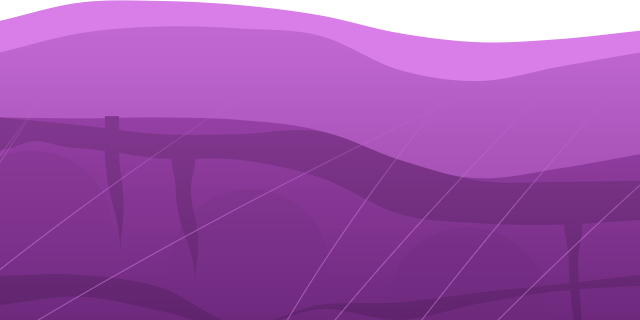
Reproduce this background procedurally as a WebGL 1 fragment shader.

```glsl
precision highp float;
uniform vec2 u_resolution;

// Colours
const vec3 SKY = vec3(1.0);
const vec3 RIDGE = vec3(0.85, 0.49, 0.91);
const vec3 SLOPE_LOW = vec3(0.655, 0.32, 0.715);
const vec3 SLOPE_HIGH = vec3(0.755, 0.405, 0.825);
const vec3 CAVE_LOW = vec3(0.43, 0.16, 0.49);
const vec3 CAVE_HIGH = vec3(0.585, 0.25, 0.645);
const vec3 STREAK = vec3(0.80, 0.46, 0.86);

// Shading strengths
const float BEAM_SHADE = 0.87;
const float ARCH_SHADE = 0.04;
const float STREAK_ALPHA = 0.62;
const float STREAK_HALF_WIDTH = 0.0016;

// Streaks: x at the floor, run per unit of height, and bow
const vec4 STEEP_FOOT = vec4(0.898, 1.047, 1.318, 1.557);
const vec4 STEEP_RUN = vec4(0.60, 0.84, 0.78, 1.00);
const vec4 STEEP_BOW = vec4(0.15, 0.11, 0.08, 0.12);
const vec4 LEFT_FOOT = vec4(-0.195, 0.12, -0.32, -0.37);
const vec4 LEFT_RUN = vec4(1.20, 1.68, 0.65, 0.72);
const vec4 LEFT_BOW = vec4(0.23, 0.30, 0.0, 0.0);

float pixel;

float cover(float d) {
  return clamp(d / pixel + 0.5, 0.0, 1.0);
}

// Cubic interpolation weights for four knots at once
vec4 weights(vec4 offset) {
  vec4 d = min(abs(offset), 2.0);
  vec4 inner = 1.0 + d * d * (1.5 * d - 2.5);
  vec4 outer = 2.0 + d * (-4.0 + d * (2.5 - 0.5 * d));
  return mix(inner, outer, step(1.0, d));
}

// Smooth height through nine evenly spaced knots over x = 0..2
float profile(float x, vec4 a, vec4 b, float last) {
  float t = x * 4.0;
  vec4 ends = vec4(2.0 * a.x - a.y, last, 2.0 * last - b.w, 0.0);
  return dot(a, weights(t - vec4(0.0, 1.0, 2.0, 3.0)))
       + dot(b, weights(t - vec4(4.0, 5.0, 6.0, 7.0)))
       + dot(ends, weights(t - vec4(-1.0, 8.0, 9.0, 11.0)));
}

// Hanging post that narrows and leans on its way down
float post(vec2 p, vec2 top, float len, float halfWidth, float neck, float lean) {
  float t = (top.y - p.y) / len;
  float centre = top.x + lean * smoothstep(0.25, 0.85, t);
  float taper = (1.0 - neck * smoothstep(0.0, 0.25, t)) * (1.0 - smoothstep(0.5, 1.0, t));
  return cover(halfWidth * taper - abs(p.x - centre)) * cover(top.y - p.y) * step(t, 1.0);
}

// Four bowed light lines
float streaks(vec2 p, vec4 foot, vec4 run, vec4 bow) {
  vec4 slope = run + 2.0 * bow * p.y;
  vec4 d = abs(p.x - foot - (run + bow * p.y) * p.y) / sqrt(1.0 + slope * slope);
  vec4 line = clamp((STREAK_HALF_WIDTH - d) / pixel + 0.5, 0.0, 1.0);
  return max(max(line.x, line.y), max(line.z, line.w));
}

void main() {
  vec2 p = gl_FragCoord.xy / u_resolution * vec2(2.0, 1.0);
  pixel = 1.0 / u_resolution.y;

  // Outlines of the layers
  float ridge = profile(p.x, vec4(0.935, 0.992, 0.997, 0.984), vec4(0.952, 0.896, 0.868, 0.878), 0.904);
  float slope = profile(p.x, vec4(0.836, 0.896, 0.917, 0.911), vec4(0.888, 0.781, 0.747, 0.792), 0.836);
  float cave = profile(p.x, vec4(0.633, 0.630, 0.633, 0.625), vec4(0.591, 0.492, 0.443, 0.474), 0.518);
  float beamTop = profile(p.x, vec4(0.633, 0.609, 0.581, 0.581), vec4(0.589, 0.500, 0.435, 0.432), 0.435);
  float beamBase = profile(p.x, vec4(0.529, 0.536, 0.505, 0.500), vec4(0.445, 0.331, 0.302, 0.298), 0.3125);
  beamBase += 0.025 * exp(-pow(abs(p.x - 0.11) / 0.07, 2.0));
  float floorTop = profile(p.x, vec4(0.138, 0.141, 0.102, -0.015), vec4(0.047, 0.055, 0.086, 0.112), 0.141);
  float floorBase = profile(p.x, vec4(0.047, 0.073, 0.029, -0.03), vec4(0.034, 0.0, 0.052, 0.091), 0.107);

  // Sky, ridge and slope
  vec3 color = mix(SKY, RIDGE, cover(ridge - p.y));
  vec3 slopeColor = mix(SLOPE_LOW, SLOPE_HIGH, smoothstep(0.38, 0.95, p.y));
  color = mix(color, slopeColor, cover(slope - p.y));

  // Cave wall with faint arches
  vec3 caveColor = mix(CAVE_LOW, CAVE_HIGH, clamp(p.y / 0.63, 0.0, 1.0));
  vec3 wall = caveColor;
  for (int i = 0; i < 3; i++) {
    float n = float(i);
    vec2 q = (p - vec2(0.1 + 0.68 * n, 0.28 - 0.12 * n)) / vec2(0.25, 0.25);
    wall *= 1.0 - ARCH_SHADE * cover((1.0 - length(q)) * 0.25) * smoothstep(-0.3, 0.8, q.y);
  }
  color = mix(color, wall, cover(cave - p.y));

  // Beams and posts share one shade
  float beam = cover(beamTop - p.y) * cover(p.y - beamBase);
  beam = max(beam, post(p, vec2(0.35, 0.637), 0.425, 0.022, 0.0, 0.026));
  beam = max(beam, post(p, vec2(0.573, 0.506), 0.387, 0.037, 0.35, 0.036));
  beam = max(beam, post(p, vec2(1.792, 0.303), 0.47, 0.029, 0.5, 0.018));
  beam = max(beam, cover(floorTop - p.y) * cover(p.y - floorBase));
  color = mix(color, caveColor * BEAM_SHADE, beam);

  // Light streaks fade with height
  float light = max(streaks(p, STEEP_FOOT, STEEP_RUN, STEEP_BOW),
                    streaks(p, LEFT_FOOT, LEFT_RUN, LEFT_BOW));
  light *= STREAK_ALPHA * (1.0 - smoothstep(0.25, 0.8, p.y));
  color = mix(color, STREAK, light);

  gl_FragColor = vec4(color, 1.0);
}
```
